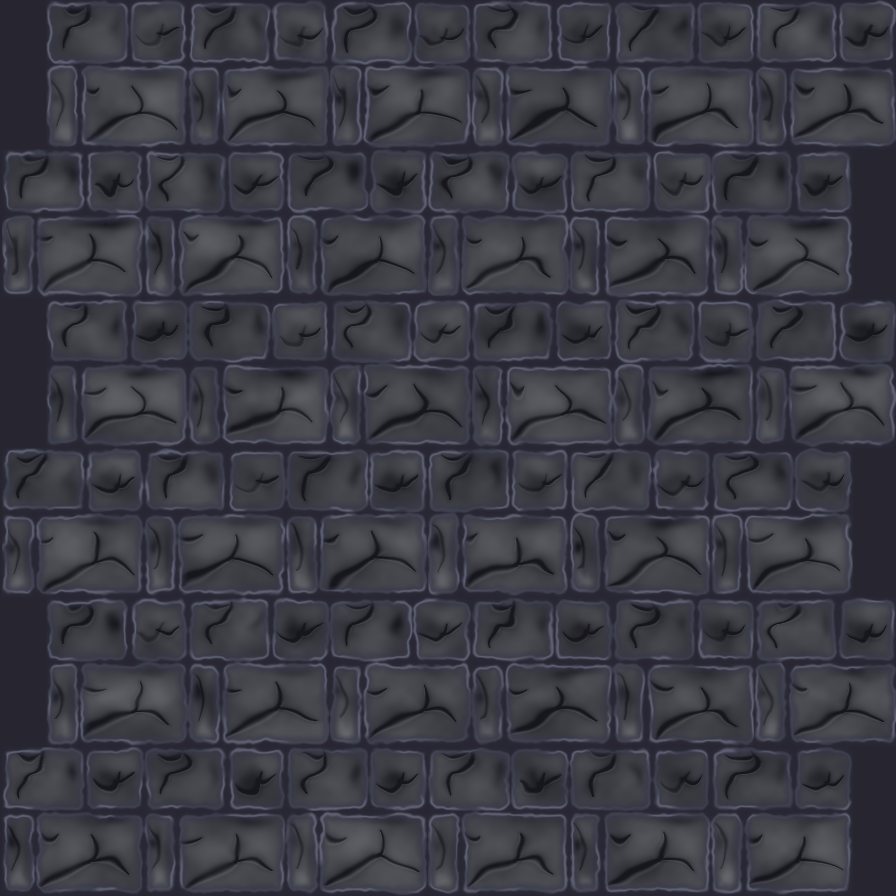
This texture is drawn by a Shadertoy shader. Its source:

```glsl
// Worn dungeon masonry: six staggered bands of six repeats, each repeat holding
// two small stones above a narrow and a wide one. Stones are noisy rounded boxes
// shaded by soft lumps, carved curved grooves and chipped pale rims.

const float BANDS = 6.0;
const float COLUMNS = 6.0;
const float PITCH = 0.949;     // repeat width, in band heights
const vec3 MORTAR = vec3(0.150, 0.145, 0.190);
const vec3 DEEP = vec3(0.085, 0.085, 0.110);
const vec3 PALE = vec3(0.370, 0.378, 0.398);
const vec3 BLUE_EDGE = vec3(0.205, 0.210, 0.275);
const vec3 RIM = vec3(0.410, 0.415, 0.490);

float hash(vec2 p) {
    return fract(sin(dot(p, vec2(127.1, 311.7))) * 43758.5453);
}

float noise(vec2 p) {
    vec2 i = floor(p), f = fract(p);
    f = f * f * (3.0 - 2.0 * f);
    return mix(mix(hash(i), hash(i + vec2(1, 0)), f.x),
               mix(hash(i + vec2(0, 1)), hash(i + vec2(1, 1)), f.x), f.y);
}

float bell(float x) { return exp(-x * x); }

float roundBox(vec2 p, vec2 halfSize, float radius) {
    vec2 d = abs(p) - halfSize + radius;
    return length(max(d, 0.0)) + min(max(d.x, d.y), 0.0) - radius;
}

// Soft oval stain centred at c
float blob(vec2 f, vec2 c, vec2 radius) { return bell(length((f - c) / radius)); }

// Tapered groove along a quadratic curve: dark core, wide shade, pale lower lip
float groove(vec2 f, vec2 a, vec2 b, vec2 c, vec2 size, float width) {
    vec2 nearest = vec2(9.0), start = a * size, p = f * size;
    float along = 0.0;
    for (int i = 1; i <= 8; i++) {
        float t = float(i) / 8.0;
        vec2 end = mix(mix(a, b, t), mix(b, c, t), t) * size;
        vec2 edge = end - start;
        float h = clamp(dot(p - start, edge) / dot(edge, edge), 0.0, 1.0);
        vec2 r = p - start - edge * h;
        if (dot(r, r) < dot(nearest, nearest)) {
            nearest = r;
            along = t + (h - 1.0) / 8.0;
        }
        start = end;
    }
    float w = width * (0.4 + 0.6 * sin(3.14159 * along));
    float d = length(nearest);
    float lip = smoothstep(0.0, w, nearest.y) * bell((d - 1.5 * w) / (0.5 * w));
    return 0.22 * lip - 0.48 * bell(d / w) - 0.20 * bell(d / (3.2 * w));
}

// Relief of each kind: 0 cracked small, 1 curled small, 2 narrow, 3 wide
float relief(int kind, vec2 f, vec2 size, float wear) {
    if (kind == 0)
        return groove(f, vec2(.47, .0), vec2(.62, .3), vec2(.30, .42), size, .016)
             + groove(f, vec2(.30, .42), vec2(.16, .5), vec2(.22, .78), size, .013)
             + groove(f, vec2(.18, .07), vec2(.35, .18), vec2(.47, .08), size, .012)
             - 0.45 * wear * blob(f, vec2(.86, .38), vec2(.09, .2))
             + 0.15 * blob(f, vec2(.62, .6), vec2(.2, .3));
    if (kind == 1)
        return groove(f, vec2(.12, .55), vec2(.5, .85), vec2(.6, .4), size, .015) * wear
             + groove(f, vec2(.5, .55), vec2(.7, .62), vec2(.86, .42), size, .010)
             - 0.4 * wear * blob(f, vec2(.4, .48), vec2(.2, .16))
             + 0.15 * blob(f, vec2(.6, .22), vec2(.3, .2));
    if (kind == 2)
        return groove(f, vec2(.1, .12), vec2(.75, .4), vec2(.3, .72), size, .013) * 0.6
             - 0.6 * wear * blob(f, vec2(.2, .38), vec2(.2, .09))
             - 0.25 * blob(f, vec2(.85, .5), vec2(.2, .3))
             + 0.3 * blob(f, vec2(.5, .86), vec2(.3, .12));
    return groove(f, vec2(.03, .93), vec2(.24, .68), vec2(.54, .57), size, .026)
         + groove(f, vec2(.54, .57), vec2(.63, .46), vec2(.53, .26), size, .014)
         + groove(f, vec2(.54, .57), vec2(.74, .54), vec2(.88, .74), size, .012)
         + groove(f, vec2(.0, .25), vec2(.08, .4), vec2(.19, .30), size, .015)
         - 0.65 * wear * blob(f, vec2(.64, .05), vec2(.24, .10))
         + 0.20 * blob(f, vec2(.33, .42), vec2(.2, .2))
         + 0.20 * blob(f, vec2(.78, .38), vec2(.16, .22));
}

void mainImage(out vec4 fragColor, in vec2 fragCoord) {
    vec2 uv = fragCoord / iResolution.xy;
    vec2 q = vec2(uv.x, 1.0 - uv.y) * BANDS;
    float pixel = BANDS / iResolution.y;

    // Alternate bands shift sideways; ends of the wall stay bare
    float band = floor(q.y);
    vec2 p = vec2(q.x - (mod(band, 2.0) < 0.5 ? 0.31 : 0.016), fract(q.y));
    float column = floor(p.x / PITCH);
    p.x -= column * PITCH;
    float inside = step(0.0, column) * step(column, COLUMNS - 1.0);

    // Pick the stone and its box
    bool upper = p.y < 0.433;
    int kind = upper ? (p.x < 0.557 ? 0 : 1) : (p.x < 0.222 ? 2 : 3);
    vec2 lo = vec2(kind == 0 ? 0.012 : kind == 1 ? 0.568 : kind == 2 ? 0.008 : 0.234,
                   upper ? 0.018 : 0.448);
    vec2 hi = vec2(kind == 0 ? 0.545 : kind == 2 ? 0.209 : 0.938, upper ? 0.420 : 0.975);
    vec2 size = hi - lo, f = (p - lo) / size;
    vec2 seed = vec2(column * 7.0 + float(kind) * 3.0, band * 5.0);
    float wear = 0.35 + 0.65 * hash(seed);

    // Ragged outline
    float d = roundBox(p - 0.5 * (lo + hi), 0.5 * size, 0.055);
    d += 0.030 * (noise(q * 9.0) - 0.5) + 0.014 * (noise(q * 27.0) - 0.5);

    // Surface tone, with grooves bent differently in each repeat
    vec2 bend = vec2(noise(f * 4.0 + seed), noise(f * 4.0 + seed + 31.0)) - 0.5;
    float tone = 0.58 + 0.34 * (noise(f * vec2(2.5, 2.2) + seed * 1.7) - 0.5);
    tone += 0.07 * (noise(q * 16.0) - 0.5) + (upper ? -0.03 : 0.05);
    tone += relief(kind, f + 0.13 * bend, size, wear);
    vec3 stone = mix(DEEP, PALE, clamp(tone, 0.0, 1.1));

    // Bluish bevel, then a thin rim broken by chips
    stone = mix(stone, BLUE_EDGE, 0.75 * smoothstep(-0.075, -0.005, d));
    float chips = smoothstep(0.35, 0.75, noise(q * 7.0 + 13.0));
    stone = mix(stone, RIM, (0.15 + 0.65 * chips) * bell((d + 0.014) / 0.009));

    vec3 joint = mix(MORTAR, BLUE_EDGE, 0.35 * exp(-max(d, 0.0) * 60.0) * inside);
    float cover = inside * (1.0 - smoothstep(-pixel, pixel, d));
    fragColor = vec4(mix(joint, stone, cover), 1.0);
}
```
